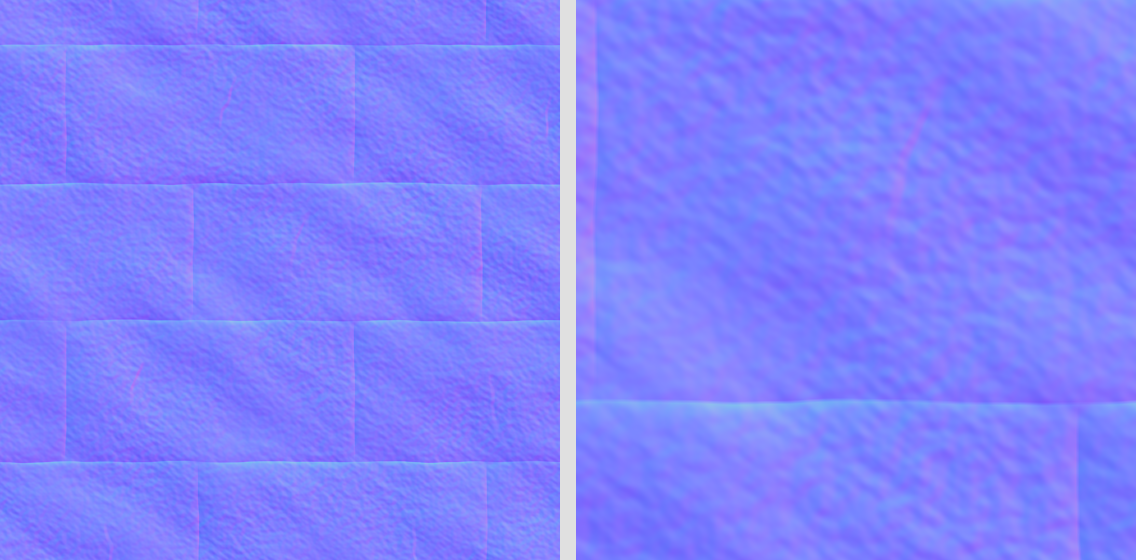
Left: the whole. Right: its middle third, enlarged.
This texture map is drawn by a WebGL 2 fragment shader. Its source:

```glsl
#version 300 es
precision highp float;

#define ROWS 4.0
#define ROW_START 0.1735
#define LONG_BRICK 0.515
#define EVEN_JOINT 0.118
#define ODD_JOINT 0.345
#define JOINT_DEPTH 0.0024
#define TOP_RIGHT_WIDTH vec2(0.0068, 0.0058)
#define BOTTOM_LEFT_WIDTH vec2(0.0180, 0.0130)
#define CHIP_WIDTH 0.018
#define GRAIN_DEPTH 0.00078
#define SWELL_DEPTH 0.0095
#define CRACK_DEPTH 0.0012

uniform vec2 u_resolution;
out vec4 fragColor;

struct Brick {
    vec2 id;
    vec2 local;     // offset from the brick centre
    vec2 halfSize;
};

vec2 hash2(vec2 p) {
    vec3 q = fract(p.xyx * vec3(0.1031, 0.1030, 0.0973));
    q += dot(q, q.yzx + 33.33);
    return fract((q.xx + q.yz) * q.zy);
}

float cornerSlope(vec2 cell, vec2 offset, vec2 period, float seed) {
    float angle = 6.28318 * hash2(mod(cell, period) + seed).x;
    return dot(vec2(cos(angle), sin(angle)), offset);
}

// Gradient noise that wraps after one canvas
float noise(vec2 uv, vec2 freq, float seed) {
    vec2 p = uv * freq;
    vec2 i = floor(p), f = p - i, e = vec2(1.0, 0.0);
    vec2 s = f * f * f * (f * (f * 6.0 - 15.0) + 10.0);
    float low = mix(cornerSlope(i, f, freq, seed),
                    cornerSlope(i + e.xy, f - e.xy, freq, seed), s.x);
    float high = mix(cornerSlope(i + e.yx, f - e.yx, freq, seed),
                     cornerSlope(i + e.xx, f - e.xx, freq, seed), s.x);
    return mix(low, high, s.y);
}

// Running bond with alternating joint offsets and slightly uneven rows
Brick findBrick(vec2 p) {
    float rise = p.y - ROW_START;
    float y = (rise - 0.004 * sin(6.28318 * rise + 0.44)) * ROWS;
    float row = mod(floor(y), ROWS);
    float odd = mod(row, 2.0);
    float x = fract(p.x - mix(EVEN_JOINT, ODD_JOINT, odd) - 0.009 * step(2.5, row));
    float second = step(LONG_BRICK, x);
    float width = mix(LONG_BRICK, 1.0 - LONG_BRICK, second);
    vec2 halfSize = 0.5 * vec2(width, 1.0 / ROWS);
    vec2 local = vec2(x - second * LONG_BRICK, fract(y) / ROWS) - halfSize;
    return Brick(vec2(second, row), local, halfSize);
}

vec2 wobble(vec2 p) {
    return p + 0.004 * vec2(noise(p, vec2(9.0), 3.0), noise(p, vec2(11.0), 17.0))
             + 0.001 * noise(p, vec2(31.0), 29.0);
}

// Crisp upper and right edges, softer lower and left ones, chipped corners
float jointHeight(Brick b, float wear) {
    vec2 crisp = 1.0 - exp(-(b.halfSize - b.local) / TOP_RIGHT_WIDTH);
    vec2 soft = 1.0 - exp(-(b.halfSize + b.local) / BOTTOM_LEFT_WIDTH);
    float chip = 1.0 - exp(-length(b.halfSize - abs(b.local)) / CHIP_WIDTH);
    return JOINT_DEPTH * wear * (crisp.x * crisp.y * soft.x * soft.y * chip - 1.0);
}

// Short slanted step on some bricks
float crackHeight(Brick b, vec2 p) {
    vec2 r = hash2(b.id * 7.0 + 41.0);
    vec2 c = b.local - (r - 0.5) * b.halfSize * vec2(1.2, 0.5);
    float bend = (r.y - 0.3) * 0.5 * c.y + 0.012 * noise(p, vec2(24.0), 53.0);
    float across = c.x - bend;
    float along = 1.0 - smoothstep(0.015, 0.055, abs(c.y));
    float present = step(0.35, hash2(b.id + 71.0).x);
    float fade = 1.0 - smoothstep(0.0, 0.045, abs(across));
    return -CRACK_DEPTH * present * along * fade * smoothstep(-0.004, 0.004, across);
}

float height(vec2 uv) {
    vec2 p = wobble(uv);
    Brick b = findBrick(p);
    float wear = 1.0 + 0.9 * noise(uv, vec2(8.0), 11.0);
    float h = jointHeight(b, wear) + crackHeight(b, uv);

    // Broad swells lean to the lower right
    vec2 lean = vec2(uv.x + uv.y, uv.y);
    h += SWELL_DEPTH * noise(lean, vec2(5.0, 4.0), 5.0);
    h += 0.0036 * noise(uv, vec2(9.0, 11.0), 23.0);
    h += 0.0010 * noise(lean, vec2(20.0, 17.0), 97.0);

    // Pitted grain, only slightly directional
    float rough = 1.0 + 0.7 * noise(uv, vec2(6.0), 37.0);
    float grain = noise(uv, vec2(66.0, 72.0), 61.0)
                + 0.5 * noise(lean, vec2(82.0, 68.0), 43.0)
                + 0.45 * noise(uv, vec2(122.0, 126.0), 83.0);
    return h + GRAIN_DEPTH * rough * grain;
}

void main() {
    vec2 uv = gl_FragCoord.xy / u_resolution;
    float e = max(0.0012, 0.5 / min(u_resolution.x, u_resolution.y));
    vec2 slope = vec2(height(uv + vec2(e, 0.0)) - height(uv - vec2(e, 0.0)),
                      height(uv + vec2(0.0, e)) - height(uv - vec2(0.0, e))) / (2.0 * e);

    // Each stone sits at a slight angle
    Brick b = findBrick(wobble(uv));
    slope += (hash2(b.id + 13.0) - 0.5) * 0.02 + vec2(0.002, 0.006);

    vec3 normal = normalize(vec3(-slope, 1.0));
    fragColor = vec4(normal * 0.5 + 0.5, 1.0);
}
```
